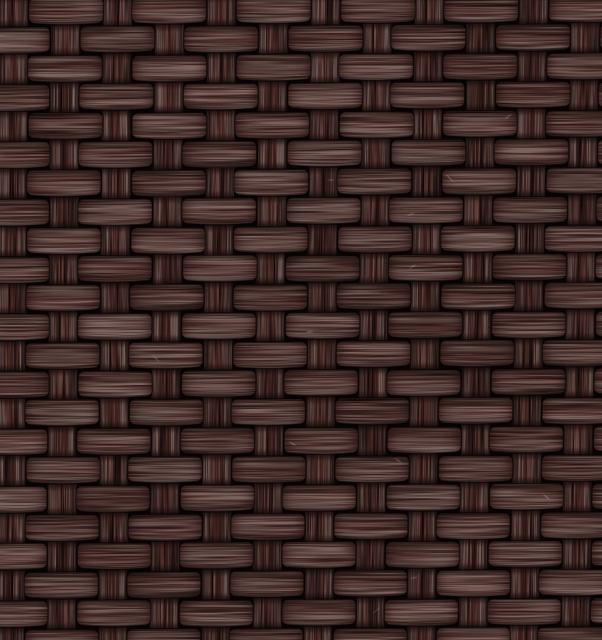
Reproduce this texture procedurally as a Shadertoy shader.

```glsl
const float COLUMNS = 11.57;               // upright strands across the top edge
const float ROWS = 22.3;                   // flat strands down the canvas
const vec2 PHASE = vec2(0.244, 0.094);     // weave offset from the top left, in cells
const float SQUEEZE = 0.013;               // columns narrow toward the bottom
const float LEAN = 0.06;                   // columns drift left toward the bottom
const float BOW = 0.10;                    // rows rise toward the right
const float PITCH = 1.81;                  // column spacing, in row heights
const vec2 BAND_HALF = vec2(1.29, 0.455);  // half sizes, in row heights
const vec2 POST_HALF = vec2(0.505, 0.60);
const float BAND_ROUND = 0.20;
const float POST_ROUND = 0.05;
const float BELLY = 0.14;                  // lower band edge curves up at the ends
const float JITTER = 0.035;
const float STREAK_GAIN = 1.15;
const float STREAK_DENSITY = 16.0;
const float SPECK_CHANCE = 0.06;
const float PATCHINESS = 0.12;             // slow change of light over the canvas
const vec3 GAP = vec3(0.035, 0.015, 0.015);
const vec3 DARK = vec3(0.06, 0.025, 0.022);
const vec3 BROWN = vec3(0.23, 0.155, 0.14);
const vec3 PALE = vec3(0.43, 0.355, 0.335);
const vec3 RED_TINT = vec3(0.030, -0.012, -0.014);

float hash(vec2 p) {
    vec3 q = fract(p.xyx * vec3(0.1031, 0.1030, 0.0973));
    q += dot(q, q.yzx + 33.33);
    return fract((q.x + q.y) * q.z);
}

float noise(vec2 p) {
    vec2 i = floor(p), f = fract(p);
    f = f * f * (3.0 - 2.0 * f);
    return mix(mix(hash(i), hash(i + vec2(1, 0)), f.x),
               mix(hash(i + vec2(0, 1)), hash(i + vec2(1, 1)), f.x), f.y);
}

float roundBox(vec2 p, vec2 halfSize, float radius) {
    vec2 q = abs(p) - halfSize + radius;
    return length(max(q, 0.0)) + min(max(q.x, q.y), 0.0) - radius;
}

// Extruded grain: x runs along the strand, y across it
float streaks(vec2 p, float seed) {
    vec2 shift = vec2(seed * 61.0, seed * 173.0);
    float coarse = noise(p * vec2(0.35, STREAK_DENSITY) + shift);
    float fine = noise(p * vec2(0.8, STREAK_DENSITY * 1.9) + shift.yx);
    return mix(coarse, fine, 0.45) - 0.5;
}

vec3 strandColor(float tone, float red) {
    tone = clamp(tone, 0.0, 1.1);
    vec3 color = mix(DARK, BROWN, min(tone * 2.0, 1.0));
    color = mix(color, PALE, max(tone * 2.0 - 1.0, 0.0));
    return color + RED_TINT * red * smoothstep(0.1, 0.5, tone);
}

// Small pale scuff on a few strands
float speck(vec2 p, vec2 id, vec2 halfSize) {
    vec2 center = (vec2(hash(id + 5.3), hash(id + 8.7)) - 0.5) * 1.6 * halfSize;
    vec2 q = p - center;
    q.y += q.x * (hash(id + 2.9) - 0.5) * 2.0;
    float mark = 1.0 - smoothstep(0.02, 0.06, length(q * vec2(0.35, 1.0)));
    return mark * step(hash(id + 11.1), SPECK_CHANCE);
}

vec3 postColor(vec2 p, vec2 id, float light) {
    float seed = hash(id + 71.0);
    float side = abs(p.x) / POST_HALF.x;
    float tone = 0.40 + streaks(p.yx, seed) * STREAK_GAIN;
    tone += 0.24 * smoothstep(0.15, 0.65, side) + (seed - 0.5) * 0.14 + light;
    tone *= 1.0 - 0.65 * pow(side, 7.0);
    tone *= mix(0.15, 1.0, smoothstep(0.62, 0.22, abs(p.y)));
    float red = 1.0 - smoothstep(0.1, 0.7, side);
    return strandColor(tone + 0.25 * speck(p, id, POST_HALF), red);
}

vec3 bandColor(vec2 p, vec2 id, float light) {
    float seed = hash(id + 17.0);
    vec2 s = p / BAND_HALF;
    float tone = 0.73 + streaks(p, seed) * STREAK_GAIN + 0.10 * s.y;
    tone += (seed - 0.5) * 0.16 + light;
    tone *= 1.0 - 0.60 * pow(abs(s.y), 5.0);
    tone *= 1.0 - 0.45 * pow(abs(s.x), 5.0);
    float red = noise(vec2(p.x * 0.4, p.y * 9.0) + seed * 90.0) * (1.0 - s.y * s.y);
    return strandColor(tone + 0.3 * speck(p, id, BAND_HALF), red);
}

void mainImage(out vec4 fragColor, in vec2 fragCoord) {
    vec2 uv = fragCoord / iResolution.xy;
    float depth = 1.0 - uv.y;
    float pixel = ROWS / iResolution.y;

    // Weave space: integers are crossings, y points down
    vec2 grid = vec2(uv.x * COLUMNS * (1.0 + SQUEEZE * depth) + LEAN * depth,
                     depth * ROWS + BOW * uv.x) + PHASE - 0.5;
    vec2 cell = floor(grid + 0.5);
    float light = (noise(uv * 5.0 + 3.0) - 0.5) * PATCHINESS;

    // Upright strand, seen where column + row is even
    vec2 post = vec2(grid.x - cell.x, mod(grid.y - cell.x + 1.0, 2.0) - 1.0);
    vec2 postId = floor(grid - post + 0.5);
    post.x = post.x * PITCH + (hash(postId + 3.0) - 0.5) * JITTER;

    // Flat strand, passing over where column + row is odd
    vec2 band = vec2(mod(grid.x - cell.y, 2.0) - 1.0, grid.y - cell.y);
    vec2 bandId = floor(grid - band + 0.5);
    band.x = band.x * PITCH + (hash(bandId + 29.0) - 0.5) * JITTER * 2.0;
    band.y += (hash(bandId + 41.0) - 0.5) * JITTER;
    float reach = band.x / BAND_HALF.x;
    band.y += max(band.y, 0.0) * BELLY * reach * reach;

    float postEdge = roundBox(post, POST_HALF, POST_ROUND);
    float bandEdge = roundBox(band, BAND_HALF, BAND_ROUND);

    // Layers: gap, upright strand with contact shadow, flat strand
    vec3 color = mix(GAP, postColor(post, postId, light), smoothstep(pixel, -pixel, postEdge));
    color *= mix(0.40, 1.0, smoothstep(0.0, 0.08, bandEdge));
    vec3 flatColor = bandColor(band, bandId, light);
    color = mix(color, flatColor, smoothstep(pixel, -pixel, bandEdge));
    fragColor = vec4(max(color, 0.0), 1.0);
}
```
